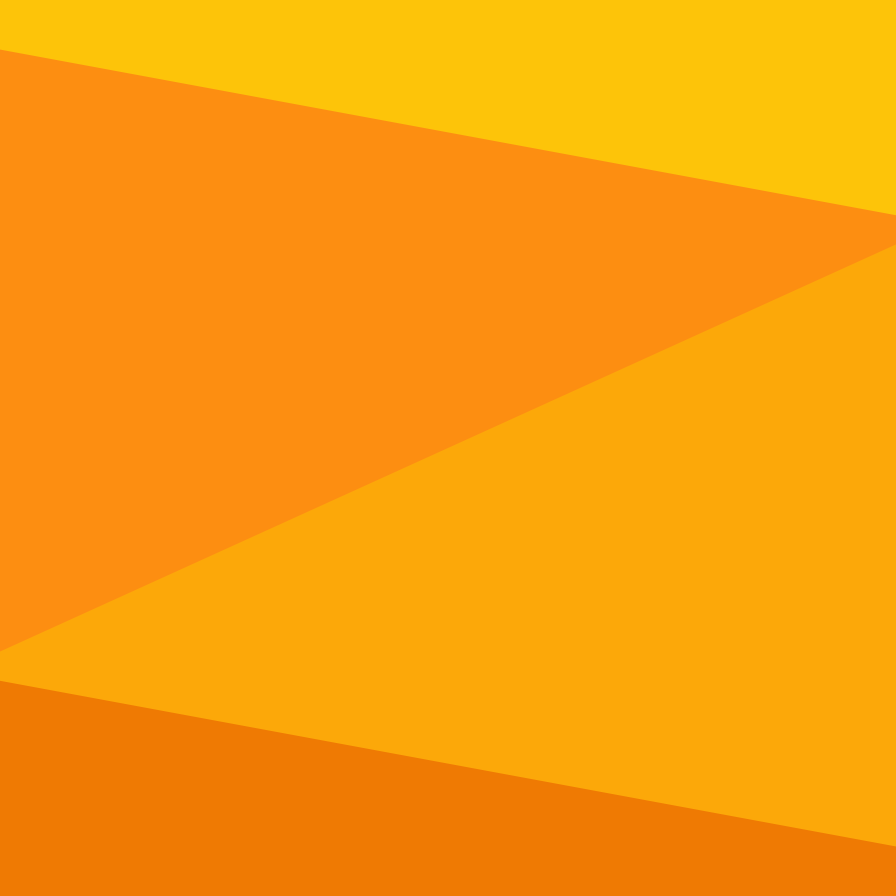
Write a WebGL 2 fragment shader that draws this background.

```glsl
#version 300 es
precision highp float;
// Four flat paper-like bands in warm yellow and orange, cut by three straight
// edges that zigzag across the canvas. Each edge is a line in canvas units;
// the layout is point-symmetric about the centre, so few values define it.

#define OUTER_NEAR 0.2598 // outer edge: offset from centre at its inner end
#define OUTER_FAR  0.4447 // outer edge: offset from centre at its outer end
#define DIAGONAL   0.2272 // half the rise of the central diagonal
#define YELLOW vec3(0.992, 0.769, 0.035)
#define ORANGE vec3(0.992, 0.557, 0.067)
#define AMBER  vec3(0.990, 0.659, 0.035)
#define RUST   vec3(0.937, 0.478, 0.010)

uniform vec2 u_resolution;
out vec4 fragColor;

// Smoothed coverage of the area above a line from the left to the right side
float above(vec2 p, float leftY, float rightY) {
    float slope = rightY - leftY;
    float height = p.y - mix(leftY, rightY, p.x + 0.5);
    // Change of height across one pixel, measured along the edge normal
    float pixel = length(vec2(slope, 1.0) / u_resolution);
    return clamp(height / pixel + 0.5, 0.0, 1.0);
}

void main() {
    // Canvas coordinates with the origin at the centre
    vec2 p = gl_FragCoord.xy / u_resolution - 0.5;

    // Stack the bands from bottom to top
    vec3 color = RUST;
    color = mix(color, AMBER, above(p, -OUTER_NEAR, -OUTER_FAR));
    color = mix(color, ORANGE, above(p, -DIAGONAL, DIAGONAL));
    color = mix(color, YELLOW, above(p, OUTER_FAR, OUTER_NEAR));

    fragColor = vec4(color, 1.0);
}
```
